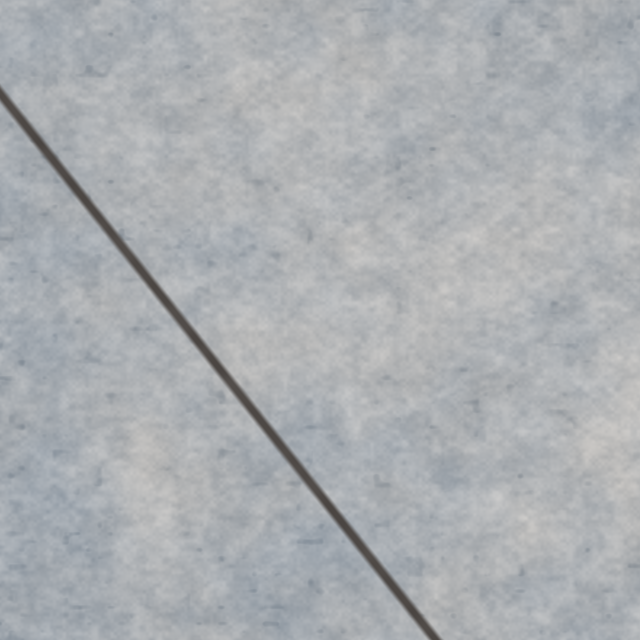
This texture is drawn by a three.js fragment shader. Its source:

```glsl
// Pale blue-grey mottled stone crossed by one thin dark diagonal joint.
#define STONE_COLOR vec3(0.682, 0.695, 0.707)
#define JOINT_COLOR vec3(0.305, 0.285, 0.272)
#define JOINT_START vec2(0.0, 0.854)
#define JOINT_END vec2(0.681, 0.0)
#define JOINT_CORE 0.0025
#define JOINT_EDGE 0.0115
#define CLOUD_SCALE 5.0
#define MOTTLE_SCALE 27.0
#define GRAIN_SCALE 95.0
#define SPECK_SCALE 68.0
#define SPECK_DEPTH 0.075
#define VEIN_DEPTH 0.028

varying vec2 vUv;

float hash(vec2 p) {
  return fract(sin(dot(p, vec2(127.1, 311.7))) * 43758.5453);
}

float noise(vec2 p) {
  vec2 cell = floor(p);
  vec2 f = fract(p);
  f = f * f * (3.0 - 2.0 * f);
  float low = mix(hash(cell), hash(cell + vec2(1.0, 0.0)), f.x);
  float high = mix(hash(cell + vec2(0.0, 1.0)), hash(cell + vec2(1.0, 1.0)), f.x);
  return mix(low, high, f.y);
}

// Layered noise in the range 0 to 1, each octave rotated.
float fbm(vec2 p) {
  float sum = 0.0;
  float weight = 0.533;
  for (int i = 0; i < 4; i++) {
    sum += weight * noise(p);
    p = mat2(1.6, 1.2, -1.2, 1.6) * p + 17.3;
    weight *= 0.5;
  }
  return sum;
}

// Distance to the endless line through a and b.
float lineDistance(vec2 p, vec2 a, vec2 b) {
  vec2 along = normalize(b - a);
  vec2 offset = p - a;
  return abs(offset.x * along.y - offset.y * along.x);
}

// Faint, broken shadow that wanders down the slab.
float vein(vec2 p) {
  float center = 0.405 + 0.03 * sin(p.y * 8.0 - 2.8) + 0.05 * (noise(p * 9.0) - 0.5);
  float band = exp(-pow((p.x - center) / 0.027, 2.0));
  float extent = smoothstep(0.02, 0.15, p.y) * (1.0 - smoothstep(0.7, 0.82, p.y));
  return band * extent * smoothstep(0.25, 0.7, fbm(p * 14.0 + 5.0));
}

vec3 stone(vec2 p) {
  float cloud = fbm(p * CLOUD_SCALE + 3.7) - 0.5;
  float mottle = fbm(p * MOTTLE_SCALE + 41.0) - 0.5;
  float grain = noise(p * GRAIN_SCALE * vec2(0.85, 1.1)) - 0.5;
  float fine = noise(p * GRAIN_SCALE * 2.1 + 9.0) - 0.5;
  float tone = 0.10 * cloud + 0.12 * mottle + 0.062 * grain + 0.034 * fine;

  // Small dark flecks gather where the mottling is dark.
  float fleck = smoothstep(0.74, 1.0, noise(p * SPECK_SCALE * vec2(0.85, 1.15) + 71.0));
  tone -= SPECK_DEPTH * fleck * smoothstep(0.1, -0.18, mottle + 0.5 * cloud);
  tone -= VEIN_DEPTH * vein(p);

  // Light patches turn warm, dark ones cool.
  float warmth = 0.6 * cloud + 0.4 * (fbm(p * 13.0 + 23.0) - 0.5);
  return STONE_COLOR + tone * vec3(1.12, 1.0, 0.88) + warmth * vec3(0.06, 0.01, -0.045);
}

void main() {
  vec3 color = stone(vUv);

  // Soft-edged joint with slight tonal variation along its length.
  float d = lineDistance(vUv, JOINT_START, JOINT_END);
  float joint = 1.0 - smoothstep(JOINT_CORE, JOINT_EDGE, d);
  vec3 jointColor = JOINT_COLOR + 0.04 * (noise(vUv * 45.0) - 0.5);
  color = mix(color, jointColor, joint);

  gl_FragColor = vec4(color, 1.0);
}
```
